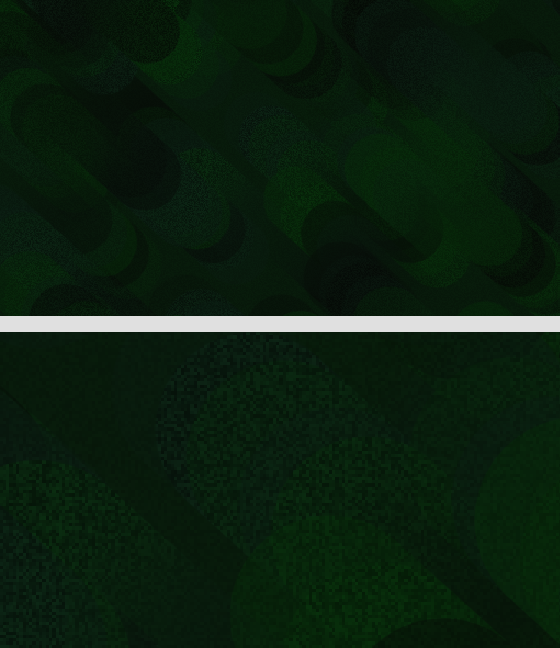
Top, the full canvas; bottom, a detail of the centre.
Write a Shadertoy shader that draws this background.

```glsl
// Dark green translucent discs stacked into crescents along one diagonal, with fine stippled grain.

const float LAYERS = 300.0;
const float STACK = 5.0;

float hash(vec2 p) {
    vec3 q = fract(vec3(p.xyx) * 0.1031);
    q += dot(q, q.yzx + 33.33);
    return fract((q.x + q.y) * q.z);
}

// Near-black, leaf green or blue-grey green.
vec3 inkColor(float pick) {
    vec3 ink = pick < 0.35 ? vec3(0.024, 0.040, 0.026) : vec3(0.024, 0.156, 0.034);
    return pick > 0.70 ? vec3(0.038, 0.108, 0.068) : ink;
}

void mainImage(out vec4 fragColor, in vec2 fragCoord) {
    vec2 uv = fragCoord / iResolution.y;
    float aspect = iResolution.x / iResolution.y;
    float edge = 1.0 / iResolution.y;

    vec3 color = vec3(0.029, 0.100, 0.041);
    float grain = 0.2;

    for (float i = 0.0; i < LAYERS; i++) {
        float stack = floor(i / STACK);
        float level = i - stack * STACK;

        // Stacks are evenly scattered, reaching past the canvas.
        vec2 spread = fract(0.61 + stack * vec2(0.75488, 0.56984));
        vec2 center = mix(vec2(-0.25), vec2(aspect + 0.25, 1.25), spread);

        // Every level starts a little further along, baring a crescent of the one below.
        float side = hash(vec2(stack, 1.7)) < 0.5 ? -1.0 : 1.0;
        vec2 heading = side * vec2(0.74, -0.67);
        center += heading * (level + 0.6 * hash(vec2(i, 3.1))) * 0.055;
        float reach = 0.10 + 0.45 * hash(vec2(i, 5.3));
        float radius = mix(0.102, 0.118, hash(vec2(stack, 9.1)));

        vec2 offset = uv - center;
        float along = clamp(dot(offset, heading), 0.0, reach);
        float dist = length(offset - heading * along) - radius;
        if (dist > edge) continue;

        // Opacity and roughness drain away down the trail.
        float fade = 1.0 - smoothstep(0.0, 1.0, along / reach);
        float cover = smoothstep(edge, -edge, dist) * fade;
        cover *= mix(0.18, 0.58, hash(vec2(i, 13.9)));

        // Some discs are smooth, others coarsely stippled.
        float roughness = fade * pow(hash(vec2(i, 21.3)), 2.0);
        color = mix(color, inkColor(hash(vec2(i, 17.7))), cover);
        grain = mix(grain, 0.12 + 1.0 * roughness, cover);
    }

    // Stipple cells sized as a fraction of the canvas height.
    float speck = hash(floor(uv * 288.0) + 11.0) - 0.5;
    color *= 1.0 + grain * speck;

    fragColor = vec4(color, 1.0);
}
```
